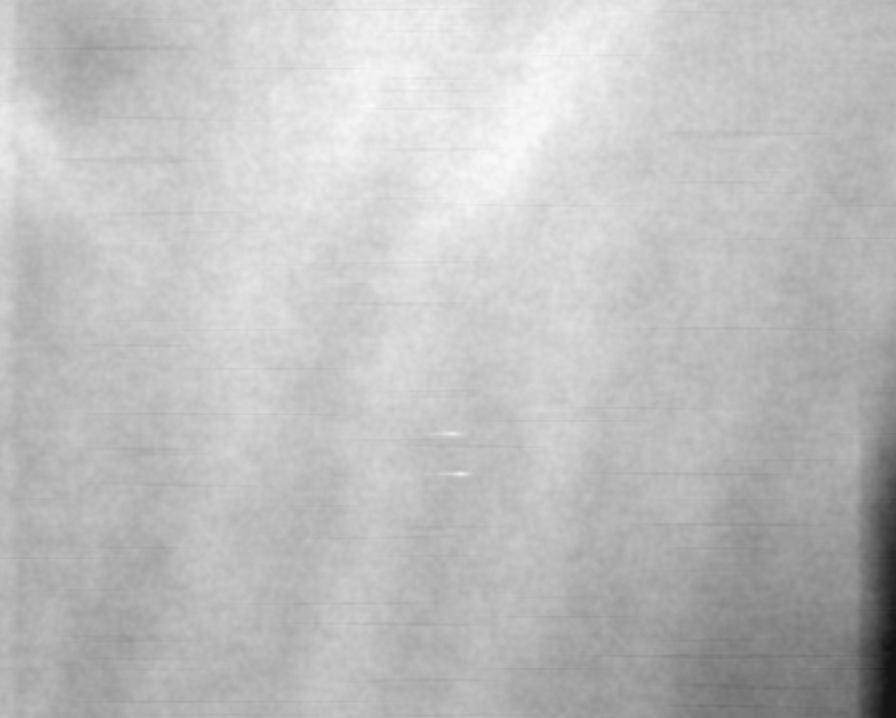
Reproduce this texture procedurally as a WebGL 1 fragment shader.

```glsl
precision highp float;
// Pale grey, cloudy veil with soft leaning streaks, a bright top and a dark lower right.
// Broad gradients and soft patches set the light; warped bands, gradient noise
// and sparse horizontal lines add the streaks, mottling and scan texture.

uniform vec2 u_resolution;

vec2 randomGradient(vec2 cell) {
  float a = 6.2832 * fract(sin(dot(cell, vec2(127.1, 311.7))) * 43758.55);
  return vec2(cos(a), sin(a));
}

float gradientNoise(vec2 p) {
  vec2 i = floor(p), f = fract(p);
  vec2 w = f * f * f * (f * (f * 6.0 - 15.0) + 10.0);
  float a = dot(randomGradient(i), f);
  float b = dot(randomGradient(i + vec2(1.0, 0.0)), f - vec2(1.0, 0.0));
  float c = dot(randomGradient(i + vec2(0.0, 1.0)), f - vec2(0.0, 1.0));
  float d = dot(randomGradient(i + 1.0), f - 1.0);
  return mix(mix(a, b, w.x), mix(c, d, w.x), w.y);
}

float fbm(vec2 p) {
  float sum = 0.0, amplitude = 0.6;
  for (int i = 0; i < 4; i++) {
    sum += amplitude * gradientNoise(p);
    p = mat2(1.6, 1.2, -1.2, 1.6) * p + 7.3;
    amplitude *= 0.6;
  }
  return sum;
}

// Soft elliptical patch; lean shifts it sideways as it rises.
float patchAt(vec2 p, vec2 centre, vec2 size, float lean) {
  vec2 d = p - centre;
  d.x -= lean * d.y;
  d /= size;
  return exp(-dot(d, d));
}

float fallBelow(float low, float high, float x) {
  return 1.0 - smoothstep(low, high, x);
}

void main() {
  vec2 uv = gl_FragCoord.xy / u_resolution;
  vec2 p = vec2(uv.x * u_resolution.x / u_resolution.y, uv.y);
  vec2 warped = uv + 0.05 * vec2(fbm(p * 7.0), fbm(p * 7.0 + 31.0));

  // Broad light: brighter upwards, dimmer to both sides
  float light = 0.715 + 0.115 * smoothstep(0.0, 0.85, uv.y);
  light -= 0.10 * smoothstep(0.60, 1.0, warped.x);
  light -= 0.06 * fallBelow(0.06, 0.28, warped.x);

  // Leaning streaks
  float across = warped.x - 0.17 * warped.y;
  light += 0.024 * cos(6.2832 * (across - 0.2) / 0.172) * fallBelow(0.4, 1.1, uv.y);
  light += 0.035 * gradientNoise(vec2(across * 13.0, uv.y * 1.6) + 4.7);

  // Bright clouds near the top, and a dull one beside a pale one at the left
  light += 0.10 * patchAt(warped, vec2(0.43, 0.92), vec2(0.08, 0.17), 0.3);
  light += 0.09 * patchAt(warped, vec2(0.62, 0.90), vec2(0.08, 0.16), 0.6);
  light += 0.07 * patchAt(warped, vec2(0.565, 0.76), vec2(0.05, 0.08), 0.5);
  light += 0.03 * patchAt(warped, vec2(0.46, 0.72), vec2(0.25, 0.30), 0.2);
  light -= 0.11 * patchAt(warped, vec2(0.11, 0.92), vec2(0.09, 0.10), 0.0);
  light += 0.13 * patchAt(warped, vec2(0.035, 0.79), vec2(0.045, 0.10), -0.4);

  // Shadow in the lower right, with a darker strip on the edge
  light -= 0.21 * smoothstep(0.46, 0.95, warped.x) * fallBelow(-0.05, 0.40, warped.y);
  float strip = 0.2 * smoothstep(0.953, 0.964, uv.x) + 0.8 * smoothstep(0.955, 1.005, uv.x);
  light -= 0.32 * strip * fallBelow(0.2, 0.60, uv.y);
  light -= 0.06 * strip * fallBelow(0.5, 0.85, uv.y);
  light += 0.055 * fallBelow(0.006, 0.024, uv.x + 0.006 * gradientNoise(p * 30.0));

  // Cloudy mottling and fine grain
  light += 0.045 * fbm(p * 9.0 + 12.0) + 0.052 * fbm(p * 34.0);
  light += 0.03 * gradientNoise(p * 85.0 + 3.0);

  // Sparse, broken horizontal lines over faint bands
  float scan = gradientNoise(vec2(p.x * 2.5, p.y * 110.0));
  light += 0.010 * scan - 0.035 * smoothstep(0.28, 0.55, scan);
  light += 0.012 * gradientNoise(vec2(p.x * 9.0, p.y * 60.0) + 17.0);

  // Two small glints, the upper with a faint broken trail
  for (int i = 0; i < 2; i++) {
    vec2 glint = vec2(0.506, 0.396) + float(i) * vec2(0.008, -0.056);
    float flicker = 0.7 + 0.9 * gradientNoise(vec2(p.x * 70.0, float(i) + 0.4));
    light += 0.14 * patchAt(uv, glint, vec2(0.008, 0.0035), 0.0);
    light += 0.07 * flicker * patchAt(uv, glint - vec2(0.012, 0.0), vec2(0.022, 0.0025), 0.0);
  }

  gl_FragColor = vec4(vec3(clamp(light, 0.08, 0.97)), 1.0);
}
```
